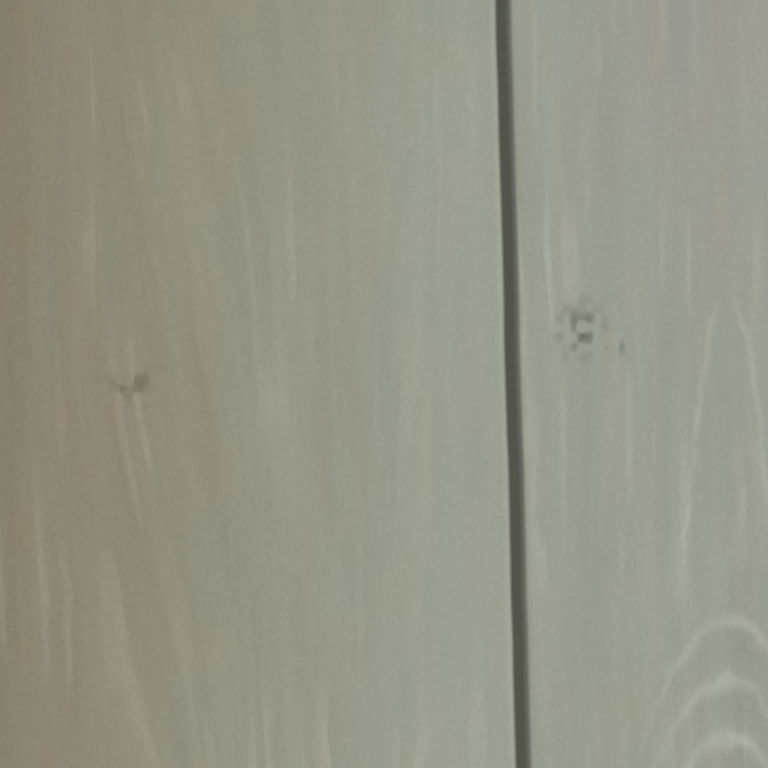
Reproduce this texture procedurally as a Shadertoy shader.

```glsl
// Two pale grey-green wooden planks parted by a dark, slightly leaning gap.
// Stretched value noise along a bent grain coordinate draws the streaks;
// parabolic level lines draw the arched growth rings on the right plank.

#define WARM_TONE vec3(0.548, 0.525, 0.455)
#define MID_TONE vec3(0.582, 0.578, 0.515)
#define COOL_TONE vec3(0.608, 0.622, 0.570)
#define GAP_DARK vec3(0.325, 0.330, 0.290)
#define GAP_LIGHT vec3(0.430, 0.435, 0.395)
#define GAP_BOTTOM_X 0.682
#define GAP_LEAN 0.027
#define GAP_HALF_WIDTH 0.0105
#define GRAIN_CONTRAST 0.042
#define STREAK_LIGHT 0.035
#define RING_LIGHT 0.075
#define FINE_NOISE 0.016

float hash(vec2 p) {
    vec3 q = fract(vec3(p.xyx) * 0.1031);
    q += dot(q, q.yzx + 33.33);
    return fract((q.x + q.y) * q.z);
}

float noise(vec2 p) {
    vec2 cell = floor(p), f = fract(p);
    f = f * f * (3.0 - 2.0 * f);
    float low = mix(hash(cell), hash(cell + vec2(1, 0)), f.x);
    float high = mix(hash(cell + vec2(0, 1)), hash(cell + vec2(1, 1)), f.x);
    return mix(low, high, f.y);
}

// Soft bell of the given radius
float bell(float d, float radius) {
    d /= radius;
    return exp(-d * d);
}

// Broad colour drift from warm left to cool right
vec3 plankTone(vec2 uv) {
    float drift = uv.x + 0.07 * (0.5 - uv.y) + 0.10 * (noise(uv * vec2(5.0, 2.5)) - 0.5);
    vec3 tone = mix(WARM_TONE, MID_TONE, smoothstep(0.05, 0.40, drift));
    tone = mix(tone, COOL_TONE, smoothstep(0.34, 0.62, drift));
    tone += vec3(0.004, -0.008, 0.006) * smoothstep(0.3, 1.0, uv.y) * smoothstep(0.6, 0.9, uv.x);
    return tone - 0.035 * bell(uv.x, 0.05) * (0.4 + 0.6 * uv.y);
}

// Horizontal coordinate that stays constant along the wood fibres
float fibreCoord(vec2 uv) {
    float bend = 0.16 * bell(uv.x - 0.23, 0.10) - 0.10 * bell(uv.x - 0.53, 0.05);
    float wobble = 0.012 * (noise(uv * vec2(9.0, 4.0)) - 0.5)
                 + 0.004 * (noise(uv * vec2(30.0, 22.0)) - 0.5);
    return uv.x + GAP_LEAN * uv.y + bend * (uv.y - 0.5) + wobble;
}

// Signed brightness of the fibres; seed separates the planks
float grain(vec2 uv, float fibre, float seed) {
    float g = 0.40 * noise(vec2(fibre * 32.0 + seed, uv.y * 2.5))
            + 0.35 * noise(vec2(fibre * 75.0 + seed, uv.y * 5.0 + 7.0))
            + 0.25 * noise(vec2(fibre * 150.0 + seed, uv.y * 11.0 + 3.0)) - 0.5;
    float patches = 0.55 + 0.7 * noise(uv * vec2(7.0, 4.0) + seed);
    float streak = smoothstep(0.62, 0.95, noise(vec2(fibre * 82.0 + seed, uv.y * 4.5 + 19.0)));
    streak *= smoothstep(0.35, 0.75, noise(uv * vec2(10.0, 6.0) + 41.0 + seed));
    streak *= 0.6 + 0.6 * noise(uv * vec2(90.0, 45.0));
    return GRAIN_CONTRAST * g * patches + STREAK_LIGHT * (streak - 0.06);
}

// Nested arches near the lower right, and one tall pointed ring above them
float rings(vec2 uv) {
    float dx = uv.x - 0.948;
    float ragged = noise(uv * vec2(55.0, 40.0)) - 0.5;
    float broken = 0.35 + 0.75 * noise(uv * vec2(30.0, 24.0) + 5.0);
    float arch = uv.y + 13.0 * dx * dx + 0.016 * ragged;
    float lines = 0.0;
    for (int i = 0; i < 4; i++) {
        float peak = 0.19 - 0.077 * float(i);
        lines += bell(arch - peak, 0.011) - 0.25 * bell(arch - peak + 0.026, 0.018);
    }
    lines *= bell(dx, 0.085);
    float legX = 0.058 * sqrt(max(0.62 - uv.y, 0.0) / 0.35);
    float leg = bell(abs(dx) - legX + 0.005 * ragged, 0.004);
    leg *= smoothstep(0.18, 0.30, uv.y) * smoothstep(0.64, 0.56, uv.y);
    return (lines + 0.55 * leg) * broken;
}

// Small speckled dark blemish
float smudge(vec2 uv, vec2 centre, vec2 size) {
    vec2 d = (uv - centre) / size;
    return exp(-dot(d, d)) * smoothstep(0.35, 0.85, noise(uv * vec2(95.0, 75.0)));
}

void mainImage(out vec4 fragColor, in vec2 fragCoord) {
    vec2 uv = fragCoord / iResolution.xy;
    float gapX = uv.x - (GAP_BOTTOM_X - GAP_LEAN * uv.y);
    gapX += 0.0015 * (noise(vec2(uv.y * 18.0, 2.0)) - 0.5);
    float rightPlank = step(0.0, gapX);

    // Wood
    vec3 color = plankTone(uv);
    float light = grain(uv, fibreCoord(uv), 37.0 * rightPlank);
    light *= mix(1.0, 0.45, bell(gapX + 0.06, 0.05));
    light += RING_LIGHT * rings(uv) * rightPlank;
    light += FINE_NOISE * (noise(uv * vec2(260.0, 190.0)) - 0.5);
    color += light;
    color += vec3(0.010, -0.003, -0.009) * (noise(uv * vec2(34.0, 13.0) + 60.0) - 0.5);

    // Blemishes
    float stain = smudge(uv, vec2(0.755, 0.572), vec2(0.026, 0.030))
                + 0.7 * smudge(uv, vec2(0.80, 0.548), vec2(0.015, 0.012))
                + 0.6 * smudge(uv, vec2(0.17, 0.50), vec2(0.035, 0.022));
    color -= 0.17 * stain;

    // Gap with a pale left lip and a softer, lighter right wall
    color += 0.022 * bell(gapX + GAP_HALF_WIDTH + 0.004, 0.003);
    color -= 0.025 * bell(gapX - GAP_HALF_WIDTH - 0.001, 0.006);
    float gap = smoothstep(-GAP_HALF_WIDTH - 0.002, -GAP_HALF_WIDTH + 0.003, gapX)
              * smoothstep(GAP_HALF_WIDTH + 0.003, GAP_HALF_WIDTH - 0.003, gapX);
    float wall = smoothstep(0.001, GAP_HALF_WIDTH, gapX)
               + 0.6 * smoothstep(-0.006, -GAP_HALF_WIDTH, gapX);
    vec3 gapColor = mix(GAP_DARK, GAP_LIGHT, wall) + vec3(0.0, 0.004, 0.012) * uv.y;
    color = mix(color, gapColor, gap);

    fragColor = vec4(color, 1.0);
}
```
